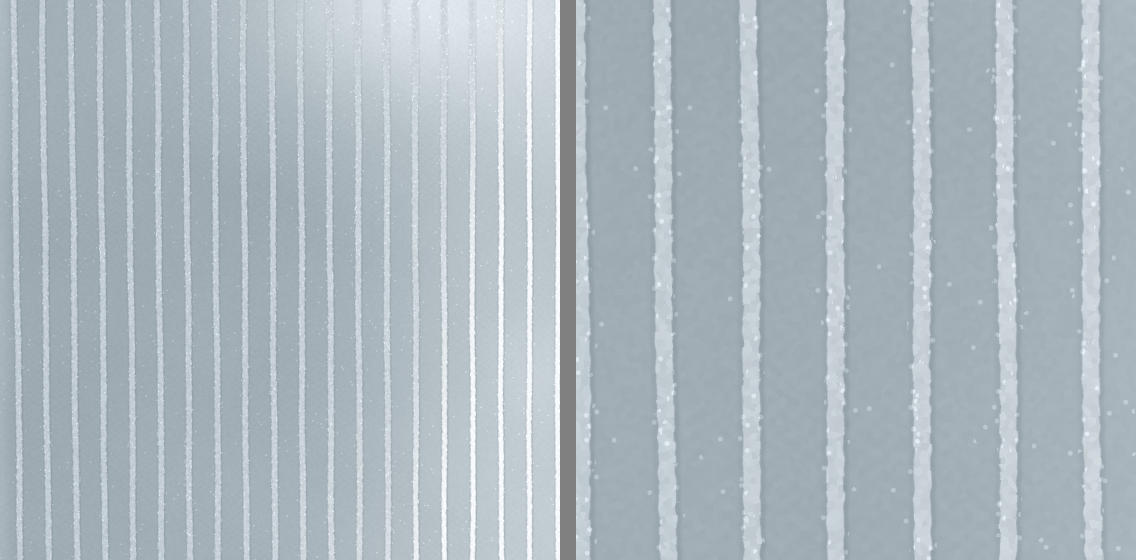
Left, the full canvas; right, a detail of the centre.
Write a Shadertoy shader that draws this pattern.

```glsl
// Brushed blue-grey sheet with twenty slightly leaning, frayed pale pinstripes.

const float STRIPES = 20.0;
const vec2 FIRST_X = vec2(0.0365, 0.0240);   // first stripe: bottom, top
const vec2 PITCH = vec2(0.0505, 0.0512);     // spacing: bottom, top
const float HALF_WIDTH = 0.0050;
const float SHINY_HALF_WIDTH = 0.0041;
const float WOBBLE = 0.0007;
const float FRAY = 0.0007;
const float GROOVE_DEPTH = 0.045;
const float FLECK_CELLS = 210.0;
const float GRAIN_CELLS = 256.0;
const vec3 SHEET_DARK = vec3(0.595, 0.645, 0.675);
const vec3 SHEET_LIGHT = vec3(0.86, 0.895, 0.915);
const vec3 STRIPE_DULL = vec3(0.765, 0.805, 0.830);
const vec3 STRIPE_SHINY = vec3(0.965, 0.975, 0.985);

float hash(vec2 p) {
    vec3 q = fract(vec3(p.xyx) * 0.1031);
    q += dot(q, q.yzx + 33.33);
    return fract((q.x + q.y) * q.z);
}

// Distance to the nearest jittered cell point, and that cell's random value.
vec2 cellular(vec2 p) {
    vec2 cell = floor(p);
    vec2 best = vec2(9.0, 0.0);
    for (int j = -1; j <= 1; j++) {
        for (int i = -1; i <= 1; i++) {
            vec2 id = cell + vec2(i, j);
            vec2 point = id + vec2(hash(id + 7.0), hash(id + 71.0));
            float d = distance(p, point);
            if (d < best.x) best = vec2(d, hash(id + 31.0));
        }
    }
    return best;
}

// Soft drifting clouds from layered sines.
float clouds(vec2 p) {
    float sum = 0.0, amp = 0.5;
    for (int i = 0; i < 4; i++) {
        sum += amp * sin(p.x + 1.7 * sin(p.y)) * cos(p.y + 0.8 * p.x);
        p = mat2(1.6, 1.1, -1.1, 1.6) * p + 2.3;
        amp *= 0.55;
    }
    return sum;
}

// Amount of light on the sheet.
float sheetLight(vec2 uv) {
    vec2 g = (uv - vec2(0.71, 1.02)) / vec2(0.22, 0.17);
    float glow = exp(-dot(g, g));
    float right = smoothstep(0.45, 1.0, uv.x);
    float top = smoothstep(0.62, 1.0, uv.y);
    float foot = smoothstep(0.6, 0.0, uv.y);
    vec2 h = (uv - vec2(0.96, 0.34)) / vec2(0.09, 0.10);
    float light = 0.10 + 0.42 * right + 0.48 * glow + 0.10 * top;
    light += top * 0.16 * smoothstep(0.2, 0.6, uv.x);
    light += 0.09 * foot * smoothstep(0.0, 0.5, uv.x);
    light += 0.14 * exp(-dot(h, h)) + 0.15 * smoothstep(0.025, 0.0, uv.x);
    return light + 0.045 * clouds(uv * vec2(7.0, 9.0));
}

// Signed offset from the nearest stripe's centre, and the stripe's index.
vec2 nearestStripe(vec2 uv) {
    float start = mix(FIRST_X.x, FIRST_X.y, uv.y);
    float pitch = mix(PITCH.x, PITCH.y, uv.y);
    float id = clamp(round((uv.x - start) / pitch), 0.0, STRIPES - 1.0);
    float phase = 6.283 * hash(vec2(id, 3.0));
    float bend = sin(uv.y * 11.0 + phase) + 0.5 * sin(uv.y * 29.0 + phase * 2.0);
    return vec2(uv.x - start - id * pitch - WOBBLE * bend, id);
}

void mainImage(out vec4 fragColor, in vec2 fragCoord) {
    vec2 uv = fragCoord / iResolution.xy;
    float aa = 1.0 / iResolution.x;

    vec2 stripe = nearestStripe(uv);
    float side = sign(stripe.x);
    float shine = smoothstep(0.80, 1.0, uv.x + 0.2 * (1.0 - uv.y));
    vec2 grain = cellular(uv * GRAIN_CELLS);
    vec2 fleck = cellular(uv * FLECK_CELLS + 40.0);

    // Sheet with fine grain and a faint cross weave
    vec3 col = mix(SHEET_DARK, SHEET_LIGHT, sheetLight(uv));
    col += 0.016 * (grain.y - 0.5);
    float weave = sin(uv.y * 520.0) * sin(uv.x * 390.0);
    col += 0.005 * weave * smoothstep(-0.1, 0.4, clouds(uv * 9.0 + 5.0));

    // Frayed stripe edge
    float fray = sin(uv.y * 310.0 + stripe.y * 4.0 + side)
               + 0.7 * sin(uv.y * 570.0 + stripe.y * 9.0 - side * 2.0);
    float halfWidth = mix(HALF_WIDTH, SHINY_HALF_WIDTH, shine);
    float edge = abs(stripe.x) - halfWidth - FRAY * (0.4 * fray + grain.y - 0.5);

    // Dark groove, deeper on the right of each stripe
    float groove = exp(-pow((edge - 0.0014) / 0.0017, 2.0));
    col -= GROOVE_DEPTH * groove * (0.75 + 0.25 * side) * (1.0 + 0.6 * shine);

    // Stripe body
    float lift = 0.20 * smoothstep(0.4, 0.0, uv.y) * smoothstep(0.2, 0.7, uv.x);
    lift += 0.25 * smoothstep(0.35, 0.9, uv.x);
    vec3 paint = mix(STRIPE_DULL, STRIPE_SHINY, clamp(max(shine, lift), 0.0, 1.0));
    paint += 0.05 * (grain.y - 0.5) * (1.0 - 0.6 * shine);
    col = mix(col, paint, smoothstep(aa, -aa, edge));

    // Bright flecks, dense along the edges and sparse between them
    float density = 0.012 + 0.24 * exp(-pow(edge / 0.0028, 2.0));
    float soft = max(0.12, aa * FLECK_CELLS * 0.6);
    float dot_ = smoothstep(0.30 + soft, 0.30 - soft, fleck.x);
    col += 0.10 * dot_ * step(1.0 - density, fleck.y);

    fragColor = vec4(clamp(col, 0.0, 1.0), 1.0);
}
```
